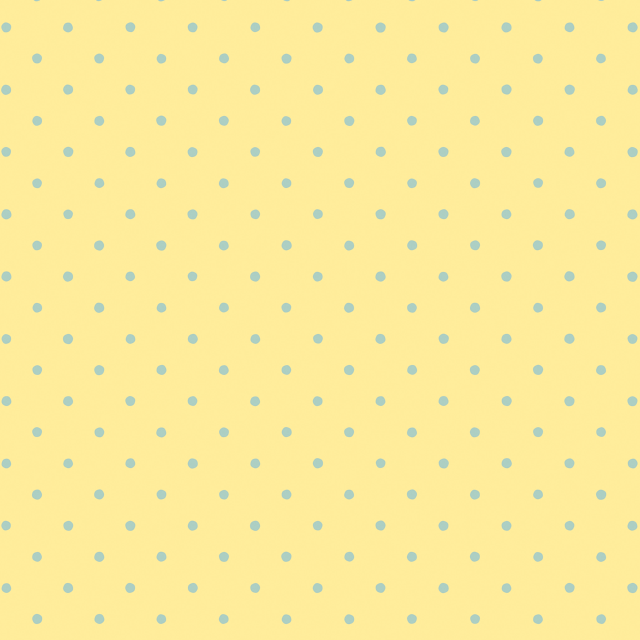
This pattern is drawn by a WebGL 2 fragment shader. Its source:

```glsl
#version 300 es
precision highp float;
// Staggered rows of small hand-inked blue-green dots on pale yellow paper.

uniform vec2 u_resolution;
out vec4 outColor;

const float PI = 3.14159265;
const vec3 PAPER = vec3(1.0, 0.927, 0.606);
const vec3 INK = vec3(0.675, 0.81, 0.765);
const vec3 RIM = vec3(0.64, 0.79, 0.775);

const vec2 PERIOD = vec2(0.09785, 0.09732);  // spacing within one lattice
const vec2 ORIGIN = vec2(0.0100, 0.0813);    // centre of the first dot
const float RADIUS = 0.0076;
const float RIM_WIDTH = 0.0011;

float hash(vec2 p) {
    vec3 q = fract(vec3(p.xyx) * 0.1031);
    q += dot(q, q.yzx + 33.33);
    return fract((q.x + q.y) * q.z);
}

// Columns bunch slightly to the left across the sheet.
vec2 bowColumns(vec2 p, float amount) {
    return vec2(p.x + amount * sin(PI * pow(p.x, 0.8)), p.y);
}

// Signed distance to the nearest dot, with varied size and a wobbly outline.
float dotLattice(vec2 p, vec2 origin, float seed) {
    vec2 grid = (p - origin) / PERIOD;
    vec2 cell = floor(grid + 0.5);
    vec2 key = cell + seed;
    vec2 jitter = vec2(hash(key + 11.0), hash(key + 23.0)) - 0.5;
    vec2 offset = (grid - cell) * PERIOD - jitter * 0.0006;
    float angle = atan(offset.y, offset.x);
    float phase = 2.0 * PI * hash(key + 37.0);
    float wobble = 0.00012 * (sin(3.0 * angle + phase) + sin(5.0 * angle - phase));
    float radius = RADIUS + 0.0005 * (hash(key + 51.0) - 0.5);
    return length(offset) - radius - wobble;
}

// Antialiased coverage of the region where the distance is negative.
float coverage(float distance, float pixel) {
    return 1.0 - smoothstep(-0.75 * pixel, 0.75 * pixel, distance);
}

void main() {
    float pixel = 1.0 / u_resolution.y;
    vec2 uv = gl_FragCoord.xy * pixel;
    vec2 p = bowColumns(uv, 0.0027);

    // Two lattices, half a period apart, make the stagger.
    float dist = min(dotLattice(p, ORIGIN, 100.0),
                     dotLattice(p, ORIGIN + 0.5 * PERIOD, 200.0));

    // Faint paper grain.
    float grain = (hash(floor(uv * 512.0)) - 0.5) * 0.006;
    vec3 color = PAPER + grain;

    // Ink fill with a slightly darker rim.
    float core = coverage(dist + RIM_WIDTH, pixel);
    vec3 ink = mix(RIM, INK, core) + grain;
    color = mix(color, ink, coverage(dist, pixel));

    outColor = vec4(color, 1.0);
}
```
